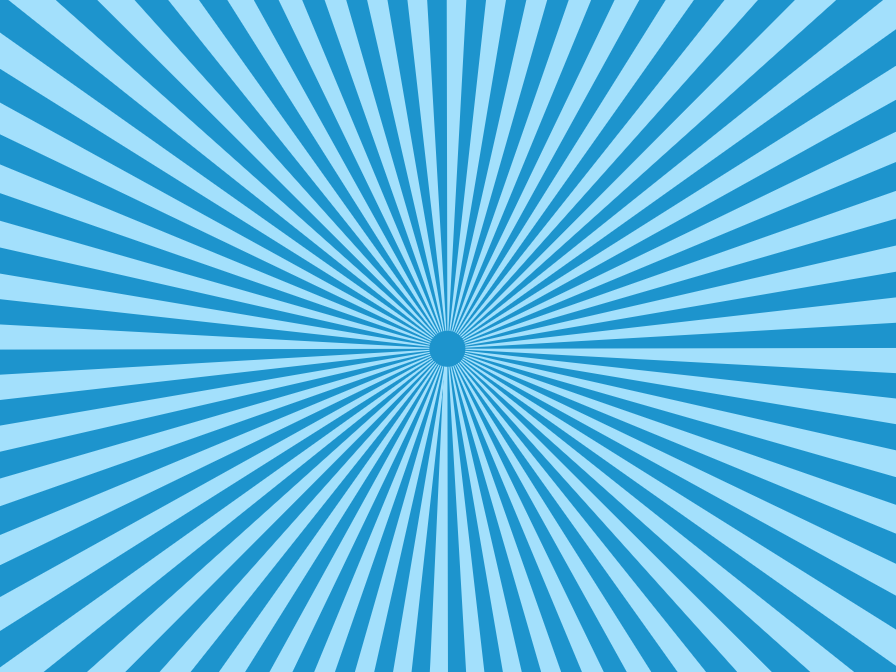
A WebGL 2 fragment shader for this background:

```glsl
#version 300 es
precision highp float;
// Two-tone sunburst: equal angular rays fan out from a small solid hub.
// Ray edges are measured as signed distances, so each is smoothed by one pixel;
// one downward ray is a blunt wedge that stays broad where it meets the hub.

uniform vec2 u_resolution;
out vec4 fragColor;

const float TAU = 6.2831853;
const vec3 DEEP_BLUE = vec3(0.115, 0.58, 0.803);
const vec3 PALE_BLUE = vec3(0.64, 0.88, 0.99);
const vec2 HUB_CENTER = vec2(0.4993, 0.481);  // fraction of the canvas
const float HUB_RADIUS = 0.0268;              // in canvas heights
const float RAY_PAIRS = 56.0;
const float TILT = 0.0018;                    // radians
const float WEDGE_BASE = 0.0039;              // width of the blunt ray at the center
const float WEDGE_SPREAD = 0.0478;            // widening per unit of depth

// Converts a signed distance (positive inside) to pixel coverage.
float coverage(float d) {
    return clamp(d * u_resolution.y + 0.5, 0.0, 1.0);
}

// Signed distance along the arc to the nearest ray edge, positive in pale rays.
float rayDistance(vec2 p) {
    float phase = atan(p.y, p.x) / TAU * RAY_PAIRS;
    float wave = abs(fract(phase + 0.25) - 0.5) - 0.25;
    return wave * length(p) * TAU / RAY_PAIRS;
}

// Signed distance to the blunt ray below the hub.
float wedgeDistance(vec2 p) {
    float leftEdge = p.x + WEDGE_BASE - WEDGE_SPREAD * p.y;
    return min(min(-p.x, leftEdge), -p.y);
}

void main() {
    // Centered coordinates in canvas heights, turned by the tilt
    vec2 p = (gl_FragCoord.xy - HUB_CENTER * u_resolution) / u_resolution.y;
    float c = cos(TILT), s = sin(TILT);
    p = vec2(c * p.x + s * p.y, c * p.y - s * p.x);

    // Rays, blunt wedge, then the hub on top
    float pale = max(coverage(rayDistance(p)), coverage(wedgeDistance(p)));
    pale *= 1.0 - coverage(HUB_RADIUS - length(p));
    fragColor = vec4(mix(DEEP_BLUE, PALE_BLUE, pale), 1.0);
}
```
